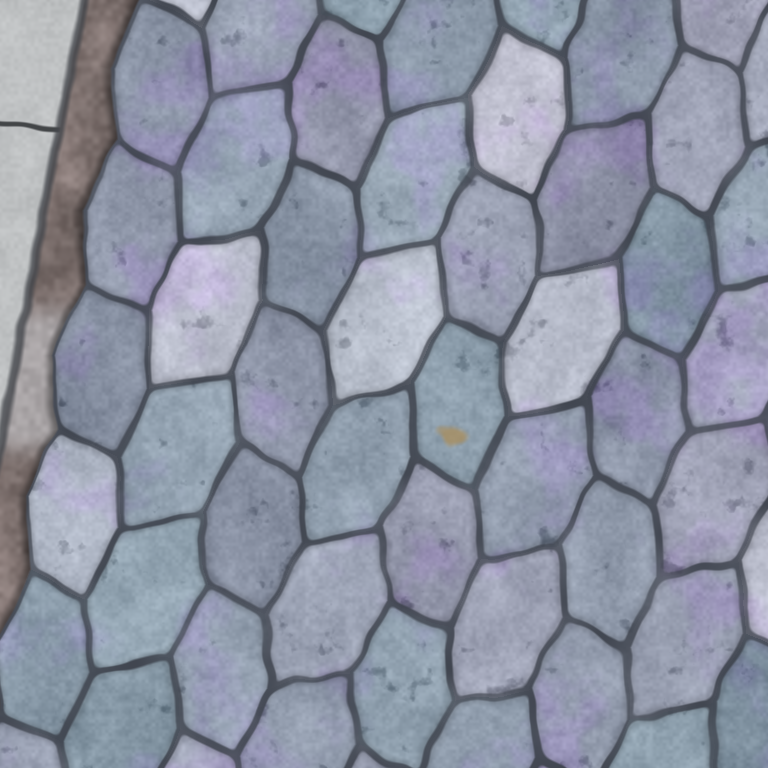
This texture is drawn by a three.js fragment shader. Its source:

```glsl
varying vec2 vUv;

float hash(vec2 p) {
  vec3 q = fract(p.xyx * vec3(0.1031, 0.1030, 0.0973));
  q += dot(q, q.yzx + 33.33);
  return fract((q.x + q.y) * q.z);
}

float noise(vec2 p) {
  vec2 i = floor(p), f = fract(p);
  f = f * f * (3.0 - 2.0 * f);
  return mix(mix(hash(i), hash(i + vec2(1.0, 0.0)), f.x),
             mix(hash(i + vec2(0.0, 1.0)), hash(i + vec2(1.0)), f.x), f.y);
}

float fbm(vec2 p) {
  float sum = 0.0, amp = 0.5;
  for (int i = 0; i < 4; i++) {
    sum += amp * noise(p);
    p = p * 2.03 + 17.3;
    amp *= 0.5;
  }
  return sum / 0.9375;
}

float softMin(float a, float b, float k) {
  float h = max(k - abs(a - b), 0.0) / k;
  return min(a, b) - h * h * k * 0.25;
}

float zigzag(float t) {
  return abs(2.0 * fract(t) - 1.0);
}

// Stone surface: mottling, tint, grain and pits
vec3 stone(vec2 p, vec2 id) {
  float shade = hash(id + 7.1);
  float tint = hash(id * 1.7 + 31.4);
  vec3 color = mix(vec3(0.51, 0.56, 0.625), vec3(0.635, 0.67, 0.735), shade);
  color = mix(color, vec3(0.74, 0.76, 0.81), 0.85 * smoothstep(0.84, 0.92, shade));
  color += (tint - 0.5) * vec3(0.05, -0.015, 0.01);
  float mottle = fbm(p * 16.0 + id * 5.3);
  color += (mottle - 0.5) * 0.16;
  float violet = smoothstep(0.54, 0.78, fbm(p * 11.0 + 40.0));
  color += violet * vec3(0.025, -0.025, 0.05);
  float pits = smoothstep(0.70, 0.86, fbm(p * 38.0 + 9.0));
  color -= pits * 0.14;
  color += (noise(p * 110.0) - 0.5) * 0.055 + (noise(p * 230.0) - 0.5) * 0.05;
  return color;
}

// Kerb slab and the earth gap beside the paving
vec3 border(vec2 p, float gap) {
  float rough = fbm(p * 22.0);
  vec3 earth = mix(vec3(0.36, 0.32, 0.31), vec3(0.62, 0.56, 0.55), rough);
  float pale = smoothstep(0.38, 0.43, p.y) * (1.0 - smoothstep(0.56, 0.61, p.y));
  earth = mix(earth, vec3(0.70, 0.69, 0.70), pale * 0.8);
  earth += (noise(p * 120.0) - 0.5) * 0.08;
  earth *= mix(0.6, 1.0, smoothstep(0.0, 0.014, gap));

  float edge = p.x - (0.109 - 0.188 * p.y) + (noise(p * 40.0) - 0.5) * 0.004;
  vec3 slab = vec3(0.745, 0.755, 0.76) + (fbm(p * 30.0) - 0.5) * 0.08;
  slab += (noise(p * 190.0) - 0.5) * 0.04;
  float seam = abs(p.y - 0.160 - 0.11 * p.x + (noise(p * 35.0) - 0.5) * 0.004);
  slab = mix(vec3(0.26, 0.27, 0.28), slab, smoothstep(0.0015, 0.005, seam));
  vec3 color = mix(slab, earth, smoothstep(-0.003, 0.002, edge));
  return mix(color, vec3(0.27, 0.28, 0.30), 0.8 * (1.0 - smoothstep(0.002, 0.010, abs(edge))));
}

void main() {
  vec2 p = vec2(vUv.x, 1.0 - vUv.y);
  vec2 wobble = vec2(noise(p * 34.0), noise(p * 34.0 + 50.0)) - 0.5;
  wobble += 1.4 * (vec2(noise(p * 10.0 + 20.0), noise(p * 10.0 + 80.0)) - 0.5);
  vec2 d = p + wobble * 0.007 - vec2(0.384, 0.202);

  // Skewed lattice: one unit spans two columns across and one paver down
  float a = dot(d, vec2(4.219, 0.843));
  float b = dot(d, vec2(-0.4395, 5.254));
  float leftSide = 0.12 * (zigzag(b) - 1.0);
  float middle = 0.465 - 0.11 * zigzag(b - 0.17);
  float pair = floor(a - leftSide);
  float x = a - pair;

  // Alternate columns have end joints tilted opposite ways
  bool first = x < middle;
  float row = first ? b - 0.479 * x : b - 0.67 + 0.36 * (x - 0.465);
  float side = first ? min(x - leftSide, middle - x) : min(x - middle, 1.0 + leftSide - x);
  float end = min(fract(row), 1.0 - fract(row)) * 0.18;
  float dist = softMin(side * 0.22, end, 0.008);
  vec2 id = vec2(pair * 2.0 + (first ? 0.0 : 1.0), floor(row));

  // Paver with worn edges, uneven joints and soft shadow
  vec3 color = stone(p, id);
  float wear = noise(p * 17.0 + 60.0);
  float rim = smoothstep(0.004, 0.009, dist) * (1.0 - smoothstep(0.009, 0.020, dist));
  color += rim * 0.045 * (hash(id + 3.0) - 0.3);
  color *= mix(0.82, 1.0, smoothstep(0.0, 0.015, dist));
  float width = mix(0.0014, 0.0038, wear);
  float joint = 1.0 - smoothstep(width, width + 0.0035, dist);
  color = mix(color, vec3(0.25, 0.27, 0.31), joint * mix(0.55, 1.0, noise(p * 23.0 + 5.0)));

  // Rusty stain
  float stain = length((p - vec2(0.589, 0.566)) * vec2(1.0, 1.7)) + (noise(p * 70.0) - 0.5) * 0.016;
  color = mix(color, vec3(0.66, 0.56, 0.38), 0.8 * (1.0 - smoothstep(0.008, 0.027, stain)));

  float gap = (leftSide - 1.0 - a) * 0.22;
  color = mix(color, border(p, gap), smoothstep(-0.002, 0.002, gap));
  gl_FragColor = vec4(clamp(color, 0.0, 1.0), 1.0);
}
```
